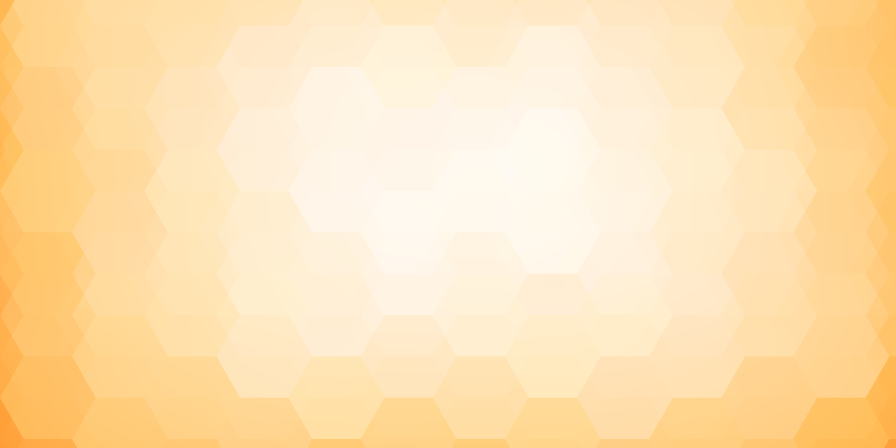
This background is drawn by a WebGL 1 fragment shader. Its source:

```glsl
precision highp float;
// Warm honeycomb background: a cream glow fading to amber at the borders.
// Overlapping hexagon lattices sample one glow field at their cell centres,
// so each cell is a nearly flat, translucent tile. Units are canvas heights.

uniform vec2 u_resolution;

const vec2 LATTICE = vec2(0.322, 0.1845);      // two columns by one row
const vec2 ORIGIN = vec2(0.107, 0.758);        // centre of one hexagon
const vec2 GLOW_CENTER = vec2(1.042, 0.61);
const vec2 GLOW_SIZE = vec2(0.9375, 0.60);

const vec3 CREAM = vec3(1.0, 0.98, 0.945);
const vec3 HONEY = vec3(1.0, 0.855, 0.61);
const vec3 AMBER = vec3(1.0, 0.74, 0.35);
const vec3 DEEP_ORANGE = vec3(1.0, 0.60, 0.20);

float hash(vec2 p) {
  return fract(sin(dot(p, vec2(127.1, 311.7))) * 43758.55);
}

float spot(vec2 p, vec2 center, float radius) {
  vec2 d = (p - center) / radius;
  return exp(-dot(d, d));
}

// Depth of colour: 0 in the glow, about 6 in the darkest corner
float warmth(vec2 p) {
  vec2 fall = pow(abs(p - GLOW_CENTER) / GLOW_SIZE, vec2(1.8));
  float depth = length(fall * vec2(4.0, 3.4));
  depth += 0.9 * spot(p, vec2(1.88, 0.88), 0.12);
  return depth - 0.7 * spot(p, vec2(0.12, 0.98), 0.22);
}

vec3 ramp(float depth) {
  vec3 color = mix(CREAM, HONEY, clamp(depth / 3.0, 0.0, 1.0));
  color = mix(color, AMBER, clamp((depth - 3.0) / 2.0, 0.0, 1.0));
  return mix(color, DEEP_ORANGE, clamp(depth - 5.0, 0.0, 1.0));
}

// Index of the nearest flat-topped hexagon, whole or half numbers
vec2 hexCell(vec2 p) {
  vec2 q = p / LATTICE;
  vec2 whole = floor(q + 0.5);
  vec2 between = floor(q) + 0.5;
  vec2 a = (q - whole) * LATTICE;
  vec2 b = (q - between) * LATTICE;
  return dot(a, a) < dot(b, b) ? whole : between;
}

// One lattice: colour in rgb, a random value per cell in alpha
vec4 hexLayer(vec2 p, vec2 origin, float seed) {
  vec2 cell = hexCell(p - origin);
  vec2 center = cell * LATTICE + origin;
  float shade = hash(cell + seed);
  float tint = hash(cell + seed + 7.3) - 0.5;
  float depth = warmth(mix(center, p, 0.25)) + 0.7 * (shade - 0.5);
  vec3 color = ramp(max(depth, 0.0));
  color += vec3(0.0, 0.012, -0.03) * tint;
  return vec4(color, hash(cell + seed + 3.1));
}

vec3 honeycomb(vec2 p) {
  vec2 halfRow = vec2(0.0, 0.5 * LATTICE.y);
  vec4 base = hexLayer(p, ORIGIN, 1.0);
  vec4 shifted = hexLayer(p, ORIGIN + halfRow, 5.0);
  vec4 veil = hexLayer(p, ORIGIN - vec2(0.04, 0.0), 9.0);

  // The shifted lattice takes over towards the bottom
  float low = 1.0 - smoothstep(0.15, 0.42, p.y);
  float cover = mix(0.08 + 0.4 * shifted.a, 0.85, low);
  vec3 color = mix(base.rgb, veil.rgb, 0.08 + 0.2 * veil.a);
  return mix(color, shifted.rgb, cover);
}

void main() {
  // Average a 3 by 3 grid inside the pixel to smooth the edges
  vec3 sum = vec3(0.0);
  for (int y = -1; y <= 1; y++) {
    for (int x = -1; x <= 1; x++) {
      vec2 offset = vec2(float(x), float(y)) / 3.0;
      sum += honeycomb((gl_FragCoord.xy + offset) / u_resolution.y);
    }
  }
  gl_FragColor = vec4(sum / 9.0, 1.0);
}
```
